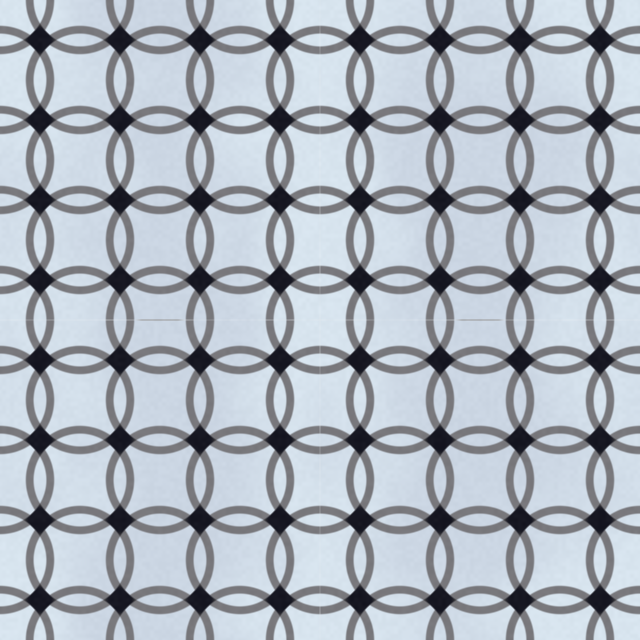
Write a Shadertoy shader that draws this pattern.

```glsl
const float REPEATS = 8.0;         // circles across and down
const float RING_INNER = 0.580;    // radii in units of one repeat
const float RING_OUTER = 0.677;
const float EDGE_SOFTNESS = 0.006;
const float TIP_START = 0.13;      // where the star points begin to fade
const float TIP_END = 0.21;
const float JOINT_HALF = 0.0007;   // joint half width in canvas units
const float JOINT_STRENGTH = 0.55;
const float GRAIN = 0.022;

const vec3 PALE = vec3(0.845, 0.895, 0.935);
const vec3 SHADED = vec3(0.795, 0.838, 0.890);
const vec3 RING_GREY = vec3(0.470, 0.468, 0.484);
const vec3 STAR_DARK = vec3(0.085, 0.088, 0.130);
const vec3 STAR_TIP = vec3(0.235, 0.230, 0.240);
const vec3 JOINT_LIGHT = vec3(0.90, 0.92, 0.94);
const vec3 JOINT_DIRT = vec3(0.58, 0.57, 0.56);

float hash(vec2 p) {
    vec3 q = fract(vec3(p.xyx) * 0.1031);
    q += dot(q, q.yzx + 33.33);
    return fract((q.x + q.y) * q.z);
}

// Value noise that wraps after a whole number of lattice cells
float wrapNoise(vec2 uv, vec2 period) {
    vec2 p = uv * period;
    vec2 i = floor(p);
    vec2 f = fract(p);
    f = f * f * (3.0 - 2.0 * f);
    float a = hash(mod(i, period));
    float b = hash(mod(i + vec2(1.0, 0.0), period));
    float c = hash(mod(i + vec2(0.0, 1.0), period));
    float d = hash(mod(i + 1.0, period));
    return mix(mix(a, b, f.x), mix(c, d, f.x), f.y);
}

float cover(float dist, float width) {
    return 1.0 - smoothstep(-width, width, dist);
}

// Pale ground, cooler halfway across each quarter panel
vec3 groundColour(vec2 uv) {
    vec2 wave = 0.5 - 0.5 * cos(uv * 12.5663706);
    float cloud = 0.6 * wrapNoise(uv, vec2(6.0, 4.0))
                + 0.4 * wrapNoise(uv + 0.37, vec2(16.0, 12.0));
    float tone = 0.40 * wave.x + 0.12 * wave.y + 0.75 * cloud;
    return mix(PALE, SHADED, smoothstep(0.40, 0.95, tone));
}

void mainImage(out vec4 fragColor, in vec2 fragCoord) {
    vec2 uv = fragCoord / iResolution.xy;
    float pixel = 1.0 / min(iResolution.x, iResolution.y);
    float edge = 0.7 * pixel * REPEATS + EDGE_SOFTNESS;

    // One quadrant of a repeat, with a circle on each corner of its unit square
    vec2 p = abs(fract(uv * REPEATS + 0.5) - 0.5);
    float nearest = 2.0;
    float ringDist = 2.0;
    float middle = 0.5 * (RING_INNER + RING_OUTER);
    float halfWidth = 0.5 * (RING_OUTER - RING_INNER);
    for (int i = 0; i < 4; i++) {
        float radius = length(p - vec2(i & 1, i >> 1));
        nearest = min(nearest, radius);
        ringDist = min(ringDist, abs(radius - middle) - halfWidth);
    }

    // Interlaced rings, then the star left outside every inner circle
    vec3 colour = mix(groundColour(uv), RING_GREY, cover(ringDist, edge));
    vec2 fromStar = abs(p - 0.5);
    float tip = smoothstep(TIP_START, TIP_END, max(fromStar.x, fromStar.y));
    vec3 star = mix(STAR_DARK, STAR_TIP, tip);
    colour = mix(colour, star, cover(RING_INNER - nearest, edge));

    // Hairline joints through the middle, with two dirty stretches
    vec2 joint = clamp((JOINT_HALF - abs(uv - 0.5)) / pixel + 0.5, 0.0, 1.0);
    float wear = 0.4 + 0.6 * wrapNoise(uv, vec2(48.0));
    float dirt = cover(abs(fract(uv.x * 2.0) - 0.5) - 0.07, 0.015);
    colour = mix(colour, JOINT_LIGHT, joint.x * wear * JOINT_STRENGTH);
    vec3 across = mix(JOINT_LIGHT, JOINT_DIRT, dirt);
    colour = mix(colour, across, joint.y * mix(wear * JOINT_STRENGTH, 1.0, dirt));

    // Fine surface grain
    colour += GRAIN * (wrapNoise(uv, vec2(160.0)) - 0.5);
    fragColor = vec4(colour, 1.0);
}
```
